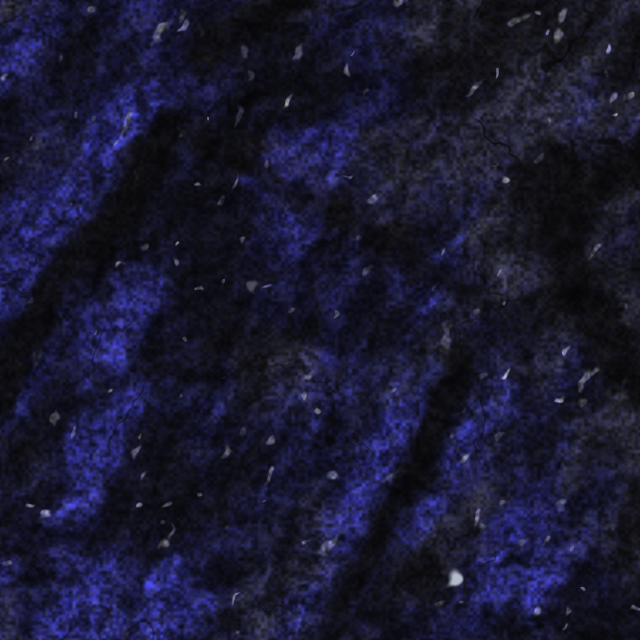
This texture is drawn by a Shadertoy shader. Its source:

```glsl
// Dark lapis-blue rock with sooty diagonal clefts, grey crust, fine grain and pale flecks.

const vec3 SOOT = vec3(0.035, 0.034, 0.042);
const vec3 NAVY = vec3(0.072, 0.072, 0.175);
const vec3 BLUE = vec3(0.165, 0.165, 0.49);
const vec3 CRUST = vec3(0.145, 0.145, 0.195);
const vec3 OCHRE = vec3(0.16, 0.135, 0.10);
const vec3 PALE = vec3(0.46, 0.47, 0.56);
const vec3 WHITE = vec3(0.86, 0.89, 0.95);

float hash(vec2 p) {
    vec3 q = fract(vec3(p.xyx) * 0.1031);
    q += dot(q, q.yzx + 33.33);
    return fract((q.x + q.y) * q.z);
}

float noise(vec2 p) {
    vec2 i = floor(p), f = fract(p);
    f = f * f * (3.0 - 2.0 * f);
    return mix(mix(hash(i), hash(i + vec2(1, 0)), f.x),
               mix(hash(i + vec2(0, 1)), hash(i + vec2(1, 1)), f.x), f.y);
}

float fbm(vec2 p) {
    float sum = 0.0, amp = 0.5;
    for (int i = 0; i < 5; i++) {
        sum += amp * noise(p);
        p = mat2(1.6, 1.2, -1.2, 1.6) * p + 17.3;
        amp *= 0.5;
    }
    return sum / 0.97;
}

mat2 rotation(float angle) {
    float c = cos(angle), s = sin(angle);
    return mat2(c, -s, s, c);
}

// Soft stroke from a to b: 1 on the line, 0 beyond its width
float stroke(vec2 p, vec2 a, vec2 b, float width) {
    vec2 ab = b - a;
    float t = clamp(dot(p - a, ab) / dot(ab, ab), 0.0, 1.0);
    return 1.0 - smoothstep(width * 0.3, width * 1.5, length(p - a - ab * t));
}

// Scattered ragged flecks, stretched roughly along the grain of the rock
float flecks(vec2 p, float cells, float chance, float size, float stretch, float seed) {
    vec2 base = floor(p * cells);
    float cover = 0.0;
    for (int y = -1; y <= 1; y++)
    for (int x = -1; x <= 1; x++) {
        vec2 id = base + vec2(x, y) + seed;
        if (hash(id + 3.7) > chance) continue;
        vec2 centre = base + vec2(x, y) + 0.2 + 0.6 * vec2(hash(id + 11.1), hash(id + 23.9));
        vec2 d = rotation(0.4 + 1.2 * hash(id + 41.3)) * (p - centre / cells);
        d.x /= 1.0 + (stretch - 1.0) * hash(id + 57.7);
        float radius = size * (0.5 + 0.7 * hash(id + 71.9));
        float shape = 1.0 - smoothstep(radius * 0.45, radius * 1.25, length(d));
        cover = max(cover, shape * (0.45 + 0.55 * hash(id + 89.3)));
    }
    return cover;
}

float clefts(vec2 p) {
    float dark = stroke(p, vec2(-0.03, 0.36), vec2(0.27, 0.80), 0.034);
    dark = max(dark, 0.75 * stroke(p, vec2(0.27, 0.80), vec2(0.76, 0.53), 0.026));
    dark = max(dark, stroke(p, vec2(0.53, 0.05), vec2(0.73, 0.42), 0.029));
    dark = max(dark, stroke(p, vec2(0.88, 0.73), vec2(0.89, 0.54), 0.052));
    dark = max(dark, stroke(p, vec2(0.89, 0.54), vec2(1.04, 0.37), 0.047));
    dark = max(dark, stroke(p, vec2(0.90, 0.68), vec2(1.03, 0.78), 0.035));
    dark = max(dark, stroke(p, vec2(0.33, 0.92), vec2(0.45, 1.02), 0.04));
    dark = max(dark, 0.6 * stroke(p, vec2(0.30, 0.42), vec2(0.41, 0.57), 0.025));
    return dark;
}

float blueSheen(vec2 p) {
    float glow = stroke(p, vec2(-0.02, 0.57), vec2(0.20, 0.80), 0.065);
    glow = max(glow, stroke(p, vec2(0.51, 0.06), vec2(0.65, 0.40), 0.045));
    glow = max(glow, 0.8 * stroke(p, vec2(0.10, 0.25), vec2(0.24, 0.50), 0.06));
    return max(glow, 0.8 * stroke(p, vec2(0.0, 0.08), vec2(0.22, 0.04), 0.09));
}

void mainImage(out vec4 fragColor, in vec2 fragCoord) {
    vec2 p = fragCoord / iResolution.xy;
    vec2 wobble = vec2(fbm(p * 13.0), fbm(p * 13.0 + 40.0)) - 0.5;
    vec2 q = p + 0.06 * wobble;
    vec2 along = rotation(1.05) * q * vec2(1.0);

    // Broad fields: crust in the upper right, blue elsewhere, soot in patches
    float side = smoothstep(-0.25, 0.3, p.x - 0.8 + 0.55 * (p.y - 0.45));
    float crust = smoothstep(0.35, 0.7, fbm(q * 7.0 + 5.0) - 0.14 + 0.36 * side);
    float sheen = blueSheen(q);
    float blue = smoothstep(0.42, 0.85, fbm(along * vec2(6.0, 13.0) + 9.0) + 0.23 * sheen - 0.16 * side);
    float soot = smoothstep(0.42, 0.66, fbm(along * vec2(7.0, 14.0) + 31.0) - 0.12 * sheen);
    float cleft = clefts(q);

    vec3 color = mix(NAVY, CRUST, 0.85 * crust);
    color = mix(color, BLUE, 0.8 * blue);
    color = mix(color, SOOT, 0.7 * soot);
    float ridge = stroke(q, vec2(0.40, 0.75), vec2(0.62, 0.62), 0.035);
    color = mix(color, OCHRE, 0.5 * ridge * noise(p * 28.0));

    // Thin broken cracks, strongest in the crust
    float contour = abs(fbm(q * 6.0 + 70.0) - 0.5);
    float crack = (1.0 - smoothstep(0.004, 0.018, contour)) * smoothstep(0.45, 0.62, noise(p * 9.0 + 3.0));
    color = mix(color, SOOT, max(0.93 * cleft, crack * (0.45 + 0.4 * side)));

    // Pale and white flecks, with elongated streaks
    float open = 1.0 - 0.85 * cleft;
    vec2 ragged = p + 0.012 * (vec2(noise(p * 75.0), noise(p * 75.0 + 20.0)) - 0.5);
    float pale = flecks(ragged, 30.0, 0.13, 0.0055, 2.2, 0.0);
    pale = max(pale, flecks(ragged, 9.0, 0.24, 0.0065, 4.5, 130.0));
    color = mix(color, PALE, 0.75 * pale * open);

    // Lit relief and fine grain with a little blue variation
    float relief = fbm(q * 26.0) - fbm(q * 26.0 + vec2(0.3, -0.35));
    float grain = 0.6 * noise(p * 190.0) + 0.4 * noise(p * 95.0 + 8.0);
    color *= max(0.2, 1.0 + 1.7 * relief) * (0.3 + 1.4 * grain);
    color.b *= 0.8 + 0.4 * noise(p * 150.0 + 60.0);
    color += 0.012 * vec3(1.0, 1.0, 1.2);

    float white = flecks(ragged, 6.0, 0.13, 0.0095, 1.7, 210.0);
    color = mix(color, WHITE, white * open);
    fragColor = vec4(clamp(color, 0.0, 1.0), 1.0);
}
```
